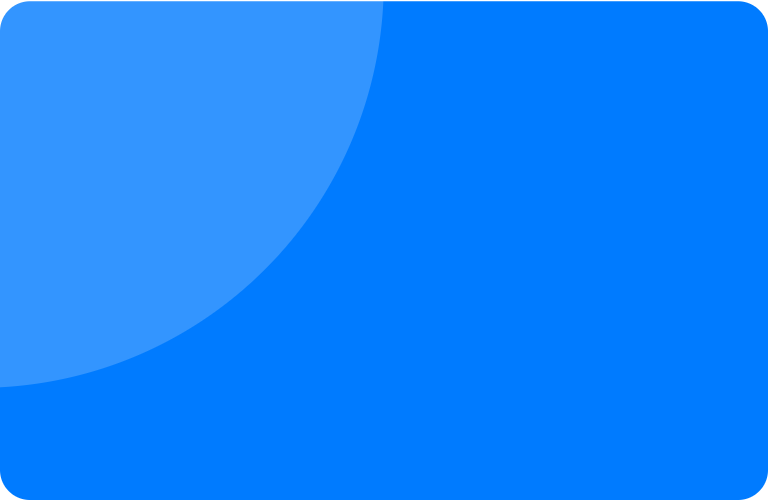
Write a WebGL 1 fragment shader that draws this background.

```glsl
precision highp float;

uniform vec2 u_resolution;

float roundedBox(vec2 p, vec2 halfSize, float radius) {
    vec2 q = abs(p) - halfSize + radius;
    return length(max(q, 0.0)) + min(max(q.x, q.y), 0.0) - radius;
}

// Antialiased coverage of a signed distance, one pixel wide
float coverage(float distance, float pixel) {
    return clamp(0.5 - distance / pixel, 0.0, 1.0);
}

void main() {
    // Canvas height is one unit
    float pixel = 1.0 / u_resolution.y;
    vec2 p = gl_FragCoord.xy * pixel;
    float aspect = u_resolution.x * pixel;

    vec3 white = vec3(1.0);
    vec3 blue = vec3(0.0, 0.482, 1.0);

    // Translucent disc in the upper left corner
    float disc = length(p - vec2(-0.0425, 1.0343)) - 0.81;
    vec3 cardColor = mix(blue, white, 0.2 * coverage(disc, pixel));

    // Rounded card with a thin gap above it
    vec2 halfSize = 0.5 * vec2(aspect, 0.9975);
    float card = roundedBox(p - halfSize, halfSize, 0.06);

    gl_FragColor = vec4(mix(white, cardColor, coverage(card, pixel)), 1.0);
}
```
